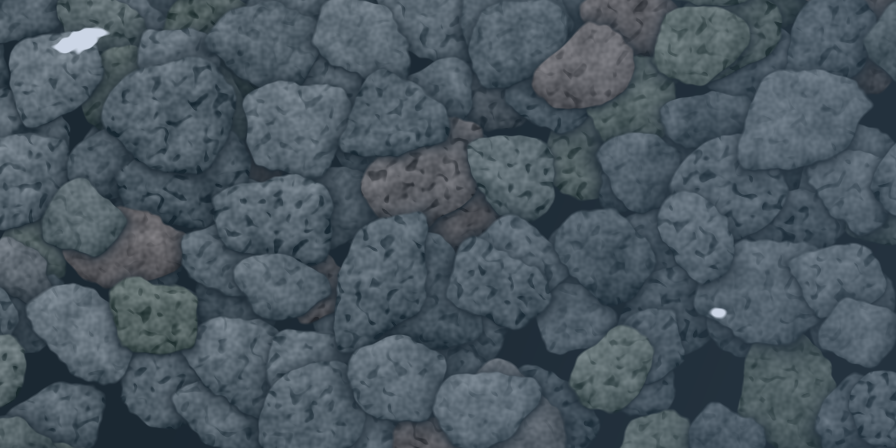
Write a Shadertoy shader that draws this texture.

```glsl
// Draws a heap of porous blue-grey volcanic stones under soft overhead light.

const float TAU = 6.2831853;
const vec3 GAP_COLOR = vec3(0.105, 0.155, 0.195);
const vec3 DARK_STONE = vec3(0.16, 0.22, 0.26);
const vec3 PALE_STONE = vec3(0.44, 0.49, 0.53);
const vec3 HAZE_COLOR = vec3(0.25, 0.32, 0.39);
const vec3 SKY_COLOR = vec3(0.80, 0.84, 0.90);
const vec2 LIGHT_DIR = vec2(-0.28, 0.96);
const vec2 CELL_SIZE = vec2(0.23, 0.19);

float hash(vec2 p) {
    vec3 q = fract(vec3(p.xyx) * 0.1031);
    q += dot(q, q.yzx + 33.33);
    return fract((q.x + q.y) * q.z);
}

vec2 hash2(vec2 p) {
    return vec2(hash(p), hash(p + 71.7));
}

float gradientAt(vec2 corner, vec2 offset) {
    float angle = TAU * hash(corner);
    return dot(vec2(cos(angle), sin(angle)), offset);
}

float gradientNoise(vec2 p) {
    vec2 i = floor(p), f = fract(p);
    vec2 u = f * f * f * (f * (f * 6.0 - 15.0) + 10.0);
    vec2 e = vec2(1.0, 0.0);
    return mix(mix(gradientAt(i, f), gradientAt(i + e, f - e), u.x),
               mix(gradientAt(i + e.yx, f - e.yx), gradientAt(i + 1.0, f - 1.0), u.x), u.y);
}

mat2 rotation(float angle) {
    float c = cos(angle), s = sin(angle);
    return mat2(c, s, -s, c);
}

// Rounded polygon: xy is the outward slope, z the distance (1 on the rim).
vec3 facetedShape(vec2 p, vec2 id) {
    const float SHARPNESS = 8.0;
    float total = 1e-9;
    vec2 slope = vec2(0.0);
    for (int k = 0; k < 7; k++) {
        vec2 r = hash2(id + float(k) * 5.3 + 11.0);
        float angle = TAU * (float(k) + 0.75 * r.x) / 7.0;
        vec2 facing = vec2(cos(angle), sin(angle));
        float reach = max(dot(p, facing), 0.0) / mix(0.78, 1.15, r.y);
        float weight = pow(reach, SHARPNESS);
        total += weight;
        slope += weight * facing;
    }
    return vec3(slope / total, pow(total, 1.0 / SHARPNESS));
}

// Grain and pits of the lava surface, as a change of tone.
float surfaceTone(vec2 p, float porosity) {
    float blotch = 0.30 * gradientNoise(p * 11.0) + 0.34 * gradientNoise(p * 25.0);
    float grain = 0.30 * gradientNoise(p * 85.0);
    vec2 pitPos = p * 43.0 + 0.8 * gradientNoise(p * 30.0);
    float depth = gradientNoise(pitPos);
    float relief = gradientNoise(pitPos + 0.3 * LIGHT_DIR) - depth;
    float pits = smoothstep(0.14, 0.42, depth);
    return blotch + grain + porosity * (0.42 * relief - 0.55 * pits);
}

vec3 stoneColor(vec2 p, vec2 slope, float dist, vec2 id, float layer) {
    vec2 r = hash2(id + 3.9);
    float lit = dot(slope, LIGHT_DIR) * dist * dist;
    float tone = 0.60 + 0.035 * layer + 0.31 * lit - 0.24 * pow(min(dist, 1.0), 9.0);
    tone += 0.32 * (r.x - 0.5) + surfaceTone(p + id * 3.17, mix(0.25, 1.0, r.y));
    vec3 color = mix(DARK_STONE, PALE_STONE, clamp(tone, -0.25, 1.25));
    float kind = hash(id + 8.3);
    vec3 rust = vec3(0.045, -0.012, -0.035) * smoothstep(0.88, 0.94, kind);
    vec3 moss = vec3(0.012, 0.014, -0.025) * smoothstep(0.25, 0.10, kind);
    return color + rust + moss;
}

// Paints one grid of stones, back to front, over what lies beneath.
vec3 paintLayer(vec3 color, vec2 p, float layer, float density, float softness) {
    vec2 grid = p / CELL_SIZE + layer * vec2(0.37, 0.43);
    vec2 base = floor(grid);
    for (int row = 2; row >= -2; row--) {
        for (int col = -2; col <= 2; col++) {
            vec2 cell = base + vec2(col, row);
            vec2 id = cell + layer * 37.0 + 100.0;
            if (hash(id + 1.7) > density) continue;
            vec2 center = cell + 0.2 + 0.6 * hash2(id);
            vec2 local = (grid - center) * CELL_SIZE;
            if (length(local) > 0.30) continue;

            vec2 r = hash2(id + 21.3);
            float radius = mix(0.080, 0.130, r.x);
            mat2 turn = rotation((r.y - 0.5) * 1.9);
            vec2 stretch = vec2(mix(1.0, 1.3, hash(id + 6.1)), 0.90);
            vec2 wobble = vec2(gradientNoise(p * 13.0 + id), gradientNoise(p * 13.0 - id));
            wobble += 0.35 * gradientNoise(p * 40.0 + id);
            vec3 shape = facetedShape(turn * (local + 0.016 * wobble) / (radius * stretch), id);

            vec2 slope = shape.xy * turn;
            float shadow = exp(-7.5 * max(shape.z - 1.0, 0.0)) * (0.68 - 0.24 * slope.y);
            color = mix(color, GAP_COLOR, shadow);
            float edge = softness / radius;
            float cover = 1.0 - smoothstep(1.0 - edge, 1.0 + edge, shape.z);
            if (cover > 0.0) color = mix(color, stoneColor(p, slope, shape.z, id, layer), cover);
        }
    }
    return color;
}

// Ragged opening through which the sky shows.
float skyChink(vec2 p, vec2 size, float softness) {
    float d = length(p / size) - 1.0 + 0.9 * gradientNoise(p * 38.0 + 4.0);
    return 1.0 - smoothstep(-softness, softness, d * size.y);
}

void mainImage(out vec4 fragColor, in vec2 fragCoord) {
    vec2 p = fragCoord / iResolution.y;
    float softness = max(0.0035, 0.8 / iResolution.y);
    vec3 color = GAP_COLOR;
    for (int i = 0; i < 3; i++) {
        float layer = float(i);
        color = paintLayer(color, p, layer, 1.0 - 0.24 * layer, softness);
    }

    // Cool haze thickens towards the lower right.
    float haze = smoothstep(0.5, 2.3, p.x + 0.4 * (1.0 - p.y));
    color = mix(color, HAZE_COLOR, 0.24 * haze);

    float sky = skyChink(rotation(-0.5) * (p - vec2(0.18, 0.91)), vec2(0.055, 0.022), softness);
    sky = max(sky, skyChink(p - vec2(1.60, 0.30), vec2(0.018, 0.010), softness));
    fragColor = vec4(mix(color, SKY_COLOR, sky), 1.0);
}
```
